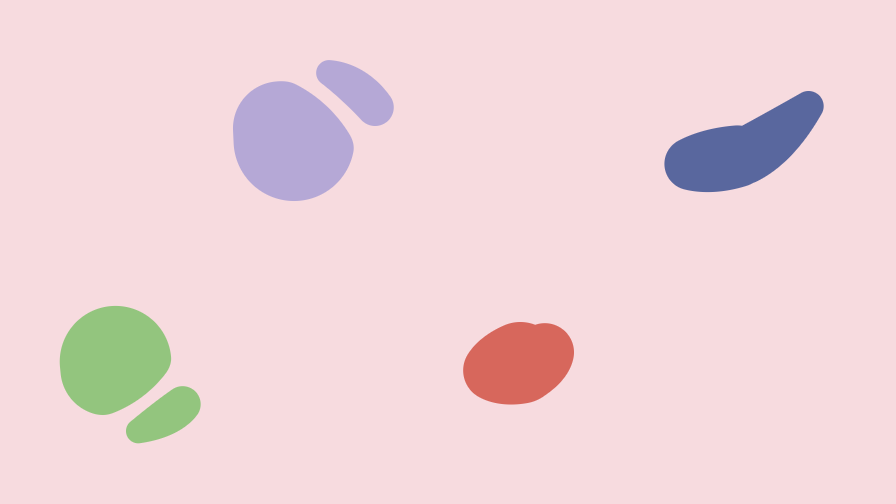
Give the GLSL for this background, as a Shadertoy shader.

```glsl
// Soft flat pebbles in lilac, green, blue and red scattered on a pale pink ground.

const float CANVAS_HEIGHT = 432.0; // design units from bottom to top
const int SWEEP_STEPS = 40;

const vec3 PINK  = vec3(0.969, 0.859, 0.875);
const vec3 LILAC = vec3(0.708, 0.658, 0.838);
const vec3 GREEN = vec3(0.577, 0.772, 0.494);
const vec3 BLUE  = vec3(0.350, 0.402, 0.618);
const vec3 RED   = vec3(0.843, 0.402, 0.362);

// Discs are packed as (centre x, centre y, radius).
float disc(vec2 p, vec3 d) {
    return length(p - d.xy) - d.z;
}

// Disc swept along a quadratic curve, its radius changing on the way.
float sweep(vec2 p, vec3 start, vec3 bend, vec3 end) {
    float dist = 1e5;
    for (int i = 0; i <= SWEEP_STEPS; i++) {
        float t = float(i) / float(SWEEP_STEPS);
        vec3 d = mix(mix(start, bend, t), mix(bend, end, t), t);
        dist = min(dist, disc(p, d));
    }
    return dist;
}

float smoothMax(float a, float b, float k) {
    float h = max(k - abs(a - b), 0.0) / k;
    return max(a, b) + h * h * k * 0.25;
}

// Round stone whose one side is trimmed by a wide arc.
float trimmedStone(vec2 p, vec3 start, vec3 end, vec3 arc) {
    float body = sweep(p, start, 0.5 * (start + end), end);
    return smoothMax(body, disc(p, arc), 4.0);
}

vec3 paint(vec3 base, vec3 ink, float dist, float pixel) {
    return mix(base, ink, clamp(0.5 - dist / pixel, 0.0, 1.0));
}

void mainImage(out vec4 fragColor, in vec2 fragCoord) {
    float pixel = CANVAS_HEIGHT / iResolution.y;
    vec2 p = fragCoord * pixel;

    // Lilac pair, upper left
    float lilac = min(
        trimmedStone(p, vec3(252.0, 311.5, 51.8), vec3(240.0, 322.0, 40.3),
                     vec3(201.2, 257.3, 115.0)),
        sweep(p, vec3(282.0, 369.5, 11.0), vec3(304.5, 360.8, 17.9),
              vec3(321.5, 340.0, 16.0)));

    // Green pair, lower left
    float green = min(
        trimmedStone(p, vec3(99.0, 122.0, 47.8), vec3(91.5, 115.5, 39.7),
                     vec3(58.7, 175.8, 105.0)),
        sweep(p, vec3(118.5, 62.5, 10.5), vec3(144.5, 74.0, 18.2),
              vec3(156.5, 85.5, 15.5)));

    // Blue bean, upper right: broad foot and rising tip
    float blue = min(
        sweep(p, vec3(592.0, 291.5, 22.5), vec3(610.0, 293.7, 29.0),
              vec3(632.0, 298.0, 26.5)),
        sweep(p, vec3(638.0, 298.0, 24.0), vec3(662.5, 310.5, 24.5),
              vec3(693.0, 341.0, 13.0)));

    // Red pebble, lower centre: two lobes with a small notch on top
    float red = min(
        sweep(p, vec3(423.0, 114.5, 26.0), vec3(433.5, 117.2, 33.5),
              vec3(446.0, 121.0, 35.0)),
        sweep(p, vec3(448.0, 117.0, 30.5), vec3(462.5, 123.5, 28.2),
              vec3(467.0, 130.0, 25.0)));

    vec3 color = PINK;
    color = paint(color, LILAC, lilac, pixel);
    color = paint(color, GREEN, green, pixel);
    color = paint(color, BLUE, blue, pixel);
    color = paint(color, RED, red, pixel);
    fragColor = vec4(color, 1.0);
}
```
